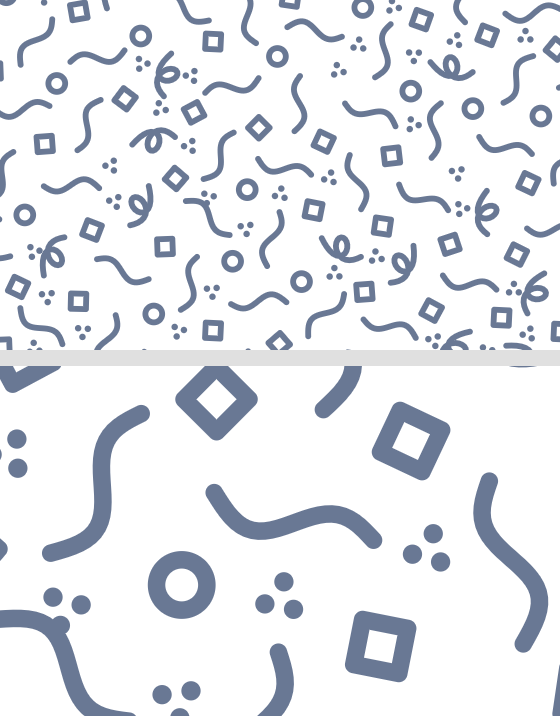
Top: the whole. Bottom: its middle third, enlarged.
Reproduce this pattern procedurally as a WebGL 1 fragment shader.

```glsl
precision highp float;
// Scattered confetti: squiggles, curls, square frames, rings and dot trios in slate on white.

uniform vec2 u_resolution;

const float PI = 3.14159265;
const float CANVAS_HEIGHT = 480.0; // design units per canvas height
const float CELL = 94.0;           // spacing of the large strokes
const float STROKE = 4.0;          // half width of every line
const int SEGMENTS = 28;
const vec3 PAPER = vec3(1.0);
const vec3 INK = vec3(0.41, 0.47, 0.58);

float hash(vec2 cell, float seed) {
  return fract(sin(dot(cell, vec2(127.1, 311.7)) + seed * 74.7) * 43758.5453);
}

vec2 jitter(vec2 cell, float seed, float amount) {
  return (vec2(hash(cell, seed), hash(cell, seed + 0.5)) * 2.0 - 1.0) * amount;
}

vec2 rotate(vec2 p, float angle) {
  float c = cos(angle), s = sin(angle);
  return vec2(c * p.x - s * p.y, s * p.x + c * p.y);
}

// Stroke paths, with t running from -1 to 1
vec2 squigglePath(float t) {
  return vec2(38.0 * t, 9.0 * sin(PI * t) + 3.5 * cos(0.5 * PI * t));
}

vec2 curlPath(float t) {
  float u = 4.7 * t;
  float y = -13.0 * cos(u);
  return vec2(0.2 * u * u * u - 9.0 * sin(u) + 0.25 * y, y);
}

vec2 strokePath(float t, bool curl) {
  return curl ? curlPath(t) : squigglePath(t);
}

// Distance functions
float segmentDistance(vec2 p, vec2 a, vec2 b) {
  vec2 ab = b - a;
  return length(p - a - ab * clamp(dot(p - a, ab) / dot(ab, ab), 0.0, 1.0));
}

float strokeDistance(vec2 p, bool curl) {
  float d = 1000.0;
  if (length(p) > 50.0) return d;
  vec2 a = strokePath(-1.0, curl);
  for (int i = 1; i <= SEGMENTS; i++) {
    vec2 b = strokePath(2.0 * float(i) / float(SEGMENTS) - 1.0, curl);
    d = min(d, segmentDistance(p, a, b));
    a = b;
  }
  return d - STROKE;
}

float frameDistance(vec2 p, float halfSide) {
  vec2 q = abs(p) - halfSide;
  float box = length(max(q, 0.0)) + min(max(q.x, q.y), 0.0);
  return abs(box) - STROKE;
}

float ringDistance(vec2 p, float radius) {
  return abs(length(p) - radius) - STROKE;
}

float trioDistance(vec2 p) {
  float d = 1000.0;
  for (int i = 0; i < 3; i++) {
    d = min(d, length(p - rotate(vec2(7.7, 0.0), float(i) * PI * 2.0 / 3.0)));
  }
  return d - 4.4;
}

float smallShapeDistance(vec2 p, float pick) {
  if (pick < 0.49) return frameDistance(p, 10.5);
  if (pick < 0.84) return ringDistance(p, 11.5);
  return trioDistance(p);
}

// One cell: a large stroke, a small shape at its corner, perhaps dots past its end
float cellDistance(vec2 p, vec2 cell) {
  vec2 q = p - (cell + 0.5) * CELL;
  bool upright = mod(cell.x + cell.y, 2.0) > 0.5;
  bool curl = hash(cell, 1.0) < 0.37;

  float angle = (upright ? 0.5 * PI : 0.0) + hash(cell, 2.0) - 0.5;
  vec2 s = rotate(q - jitter(cell, 3.0, 5.0), -angle);
  if (hash(cell, 4.0) < 0.5) s.x = -s.x;
  if (hash(cell, 5.0) < 0.5) s.y = -s.y;
  float d = strokeDistance(s, curl);

  vec2 corner = q - 0.5 * CELL - jitter(cell, 6.0, 8.0);
  corner = rotate(corner, hash(cell, 7.0) * 2.0 * PI);
  d = min(d, smallShapeDistance(corner, hash(cell, 8.0)));

  if (hash(cell, 9.0) < 0.66) {
    float side = hash(cell, 10.0) < 0.5 ? -1.0 : 1.0;
    vec2 end = (upright ? vec2(0.0, 1.0) : vec2(1.0, 0.0)) * side * (curl ? 53.0 : 60.0);
    vec2 dots = q - end - jitter(cell, 11.0, 3.0);
    d = min(d, trioDistance(rotate(dots, hash(cell, 12.0) * 2.0 * PI)));
  }
  return d;
}

void main() {
  float unitsPerPixel = CANVAS_HEIGHT / u_resolution.y;
  vec2 p = rotate(gl_FragCoord.xy * unitsPerPixel, 0.22);
  vec2 home = floor(p / CELL);

  float d = 1000.0;
  for (int j = -1; j <= 1; j++) {
    for (int i = -1; i <= 1; i++) {
      d = min(d, cellDistance(p, home + vec2(float(i), float(j))));
    }
  }
  float coverage = clamp(0.5 - d / unitsPerPixel, 0.0, 1.0);
  gl_FragColor = vec4(mix(PAPER, INK, coverage), 1.0);
}
```
